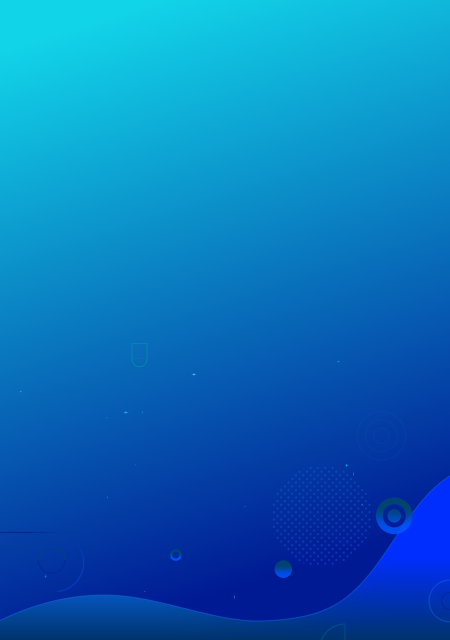
Reproduce this background procedurally as a Shadertoy shader.

```glsl
const vec3 SKY_TOP = vec3(0.07, 0.83, 0.91);
const vec3 SKY_DEEP = vec3(0.0, 0.10, 0.58);
const vec3 WAVE_BASE = vec3(0.0, 0.20, 0.42);
const vec3 WAVE_LEFT = vec3(0.02, 0.34, 0.76);
const vec3 WAVE_RIGHT = vec3(0.0, 0.18, 1.0);
const vec3 EDGE_BLUE = vec3(0.08, 0.45, 0.92);
const vec3 BRIGHT_BLUE = vec3(0.0, 0.34, 1.0);
const vec3 DARK_BLUE = vec3(0.0, 0.12, 0.50);
const vec3 GREEN = vec3(0.0, 0.29, 0.42);
const vec3 TEAL = vec3(0.0, 0.62, 0.62);
const vec3 SPARK = vec3(0.15, 0.75, 1.0);
const float SKY_TILT = 0.32;
const float LINE_WIDTH = 0.0013;
const float DOT_SPACING = 0.0115;
const float DOT_RADIUS = 0.0017;
const int FAINT_SPARKS = 11;

float pixel;

float hash(float n) { return fract(sin(n * 12.9898) * 43758.5453); }

// Coverage of a filled distance field, and of its outline
float fill(float d) { return clamp(0.5 - d / pixel, 0.0, 1.0); }

float stroke(float d, float width) {
    float visible = min(1.0, width / pixel);
    return visible * fill(abs(d) - 0.5 * max(width, pixel));
}

float ring(vec2 q, float radius, float width) {
    return stroke(length(q) - radius, width);
}

float sparkle(vec2 q, float size) {
    vec2 a = sqrt(abs(q) / size);
    return 1.0 - smoothstep(0.45, 1.15, a.x + a.y);
}

float badge(vec2 q, vec2 halfSize) {
    vec2 b = abs(q) - halfSize;
    float box = max(b.x, b.y);
    float bowl = length(q + vec2(0.0, halfSize.y)) - halfSize.x;
    return q.y < -halfSize.y ? bowl : box;
}

float waveHeight(float x) {
    float left = min(x - 0.163, 0.0);
    float hump = mix(0.0703, 0.0273, smoothstep(0.163, 0.417, x));
    float crest = 0.26 / (1.0 + exp(-23.0 * (x - 0.616)));
    return hump - 1.5 * left * left + crest;
}

// Green at the top of a round shape, blue at its foot
vec3 roundTint(vec2 q, float radius) {
    return mix(BRIGHT_BLUE, GREEN, smoothstep(-0.7, 0.5, q.y / radius));
}

void mainImage(out vec4 fragColor, in vec2 fragCoord) {
    pixel = 1.0 / iResolution.y;
    vec2 p = fragCoord * pixel;

    // Slanted sky
    float depth = 1.0 - p.y + SKY_TILT * p.x;
    vec3 color = mix(SKY_TOP, SKY_DEEP, clamp((depth - 0.08) / 0.96, 0.0, 1.0));

    // Staggered dots inside a disc
    vec2 q = p - vec2(0.5026, 0.194);
    vec2 grid = q / DOT_SPACING;
    vec2 a = fract(grid) - 0.5;
    vec2 b = fract(grid + 0.5) - 0.5;
    float dotDist = min(length(a), length(b)) * DOT_SPACING - DOT_RADIUS;
    color = mix(color, EDGE_BLUE, 0.32 * fill(dotDist) * fill(length(q) - 0.079));

    // Wave with a lit rim
    float h = waveHeight(p.x);
    float slope = (waveHeight(p.x + 0.001) - h) / 0.001;
    float waveDist = (p.y - h) / sqrt(1.0 + slope * slope);
    float rightness = smoothstep(0.25, 0.62, p.x);
    vec3 crestColor = mix(WAVE_LEFT, WAVE_RIGHT, rightness);
    float rise = clamp(p.y / mix(0.075, 0.13, rightness), 0.0, 1.0);
    color = mix(color, mix(WAVE_BASE, crestColor, rise), fill(waveDist));
    color = mix(color, EDGE_BLUE, 0.55 * stroke(waveDist, LINE_WIDTH));

    // Target, small disc and small ring
    q = p - vec2(0.616, 0.194);
    float target = max(ring(q, 0.0233, 0.0106), fill(length(q) - 0.0105));
    color = mix(color, roundTint(q, 0.0286), 0.85 * target);
    q = p - vec2(0.4427, 0.1107);
    color = mix(color, roundTint(q, 0.0137), 0.85 * fill(length(q) - 0.0137));
    q = p - vec2(0.2747, 0.1328);
    color = mix(color, roundTint(q, 0.009), 0.9 * ring(q, 0.0072, 0.0036));

    // Faint concentric rings
    q = p - vec2(0.596, 0.319);
    for (int i = 0; i < 3; i++)
        color = mix(color, EDGE_BLUE, 0.12 * ring(q, 0.012 + 0.013 * float(i), LINE_WIDTH));

    // Thin rings and open arcs near the floor
    q = p - vec2(0.0807, 0.125);
    color = mix(color, mix(DARK_BLUE, GREEN, step(0.0, q.y)), 0.6 * ring(q, 0.0208, LINE_WIDTH));
    q = p - vec2(0.085, 0.121);
    float arcFade = smoothstep(0.0, 0.01, q.x) * smoothstep(0.035, 0.0, q.y);
    color = mix(color, BRIGHT_BLUE, 0.55 * arcFade * ring(q, 0.0456, LINE_WIDTH));
    q = p - vec2(0.703, 0.061);
    color = mix(color, EDGE_BLUE, 0.5 * ring(q, 0.0326, LINE_WIDTH));
    color = mix(color, DARK_BLUE, 0.6 * ring(q, 0.013, LINE_WIDTH));
    q = p - vec2(0.539, -0.014);
    float quarter = max(ring(q, 0.039, LINE_WIDTH) * step(q.x, 0.0),
                        stroke(q.x, LINE_WIDTH) * step(q.y, 0.039));
    color = mix(color, TEAL, 0.35 * quarter);

    // Fading bar and badge outline
    float bar = stroke(p.y - 0.168, 0.002) * smoothstep(0.105, 0.03, p.x);
    color = mix(color, DARK_BLUE, 0.8 * bar);
    float badgeDist = badge(p - vec2(0.218, 0.451), vec2(0.0118, 0.0122));
    color = mix(color, TEAL, 0.65 * stroke(badgeDist, LINE_WIDTH));

    // Main sparkles, then scattered faint ones
    float glow = sparkle(p - vec2(0.303, 0.415), 0.0055);
    glow = max(glow, 0.8 * sparkle(p - vec2(0.1966, 0.3555), 0.005));
    glow = max(glow, 0.7 * sparkle(p - vec2(0.5417, 0.273), 0.005));
    glow = max(glow, 0.8 * sparkle(p - vec2(0.0325, 0.388), 0.0035));
    glow = max(glow, 0.6 * sparkle(p - vec2(0.5286, 0.435), 0.0035));
    for (int i = 0; i < FAINT_SPARKS; i++) {
        float n = float(i) + 1.0;
        vec2 spot = vec2(0.7 * hash(n), mix(0.04, 0.37, hash(n + 31.0)));
        glow = max(glow, 0.45 * sparkle(p - spot, 0.003));
    }
    fragColor = vec4(mix(color, SPARK, glow), 1.0);
}
```
